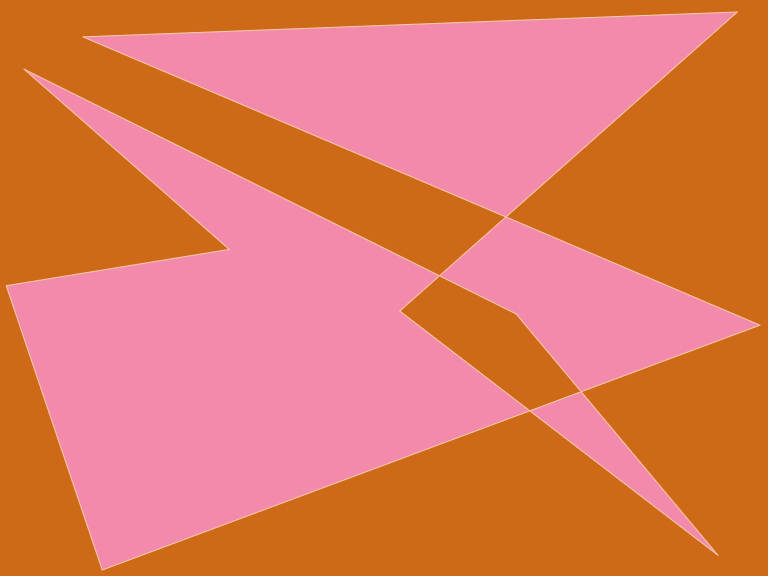
Write a Shadertoy shader that draws this background.

```glsl
// Self-crossing pink polygon with a fine pale outline on a flat orange ground.

// Corners in order, in units of the canvas height
const vec2 corners[10] = vec2[10](
    vec2(0.1440, 0.9360), vec2(1.2800, 0.9792), vec2(0.6940, 0.4600),
    vec2(1.2465, 0.0360), vec2(0.8960, 0.4550), vec2(0.0417, 0.8800),
    vec2(0.3980, 0.5670), vec2(0.0108, 0.5040), vec2(0.1775, 0.0104),
    vec2(1.3194, 0.4355));

// Signed distance under the even-odd rule, negative inside
float evenOddPolygon(vec2 p) {
    float nearest = 1e3;
    float side = 1.0;
    for (int i = 0; i < 10; i++) {
        vec2 a = corners[i];
        vec2 b = corners[(i + 1) % 10];
        vec2 edge = b - a;
        vec2 toP = p - a;
        float along = clamp(dot(toP, edge) / dot(edge, edge), 0.0, 1.0);
        nearest = min(nearest, length(toP - edge * along));

        // Each edge crossed by a ray to the right flips the side
        if ((a.y > p.y) != (b.y > p.y) && toP.x < edge.x * toP.y / edge.y) {
            side = -side;
        }
    }
    return side * nearest;
}

void mainImage(out vec4 fragColor, in vec2 fragCoord) {
    vec2 p = fragCoord / iResolution.y;
    float pixel = 1.0 / iResolution.y;
    float d = evenOddPolygon(p);

    // Flat fill
    vec3 orange = vec3(0.808, 0.416, 0.090);
    vec3 pink = vec3(0.953, 0.541, 0.671);
    vec3 color = mix(orange, pink, clamp(0.5 - d / pixel, 0.0, 1.0));

    // Hairline outline, faded when thinner than a pixel
    float lineWidth = 0.0018;
    float coverage = clamp((0.5 * lineWidth - abs(d)) / pixel + 0.5, 0.0, 1.0);
    coverage = min(coverage, lineWidth / pixel);
    color = mix(color, vec3(0.97, 0.79, 0.67), coverage);

    fragColor = vec4(color, 1.0);
}
```
